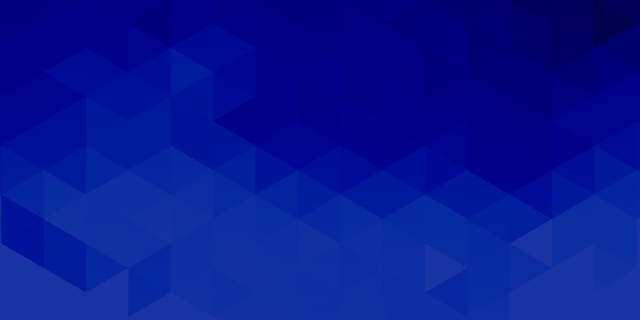
Reproduce this background procedurally as a Shadertoy shader.

```glsl
// Soft light and dark areas: centre, radius, strength
const vec4 glows[9] = vec4[9](
    vec4(0.42, 0.58, 0.28, 1.7), vec4(0.66, 0.80, 0.14, 0.9),
    vec4(0.72, 0.47, 0.14, 0.7), vec4(0.05, 0.47, 0.15, 0.5),
    vec4(1.90, 0.95, 0.40, -1.3), vec4(2.00, 0.60, 0.26, 1.3),
    vec4(1.64, 0.42, 0.14, -1.0), vec4(0.44, 0.09, 0.14, -0.9),
    vec4(1.42, 0.10, 0.20, -0.5));

// Single facets that stand out: centre, strength
const vec3 accents[13] = vec3[13](
    vec3(0.047, 0.315, -1.7), vec3(0.091, 0.237, -1.7),
    vec3(0.180, 0.237, -1.1), vec3(0.224, 0.161, -1.2),
    vec3(0.312, 0.161, -0.5), vec3(0.755, 0.622, -0.6),
    vec3(0.490, 0.930, -0.6), vec3(0.224, 0.776, 0.6),
    vec3(0.180, 0.700, -0.4), vec3(0.312, 0.622, 0.4),
    vec3(0.578, 0.776, 0.5), vec3(1.371, 0.161, 3.0),
    vec3(1.680, 0.237, 3.5));

vec3 blueRamp(float level) {
    return vec3(0.10 * smoothstep(3.5, 6.0, level),
                0.20 * smoothstep(1.5, 5.5, level),
                0.65 - 0.37 * exp(-0.66 * level));
}

// Bare background below the stepped lower edge of the facets
bool isBare(float u, float rise, float fall) {
    bool left = u < 3.0 && (fall < 1.0 || rise < -1.0);
    bool notch = rise < -2.0 && fall < 2.0;
    bool right = u > 12.0 && rise < (u > 14.0 && u < 15.0 ? -7.0 : -6.0);
    return left || notch || right;
}

vec3 facetColor(vec2 p) {
    // Triangular lattice with vertical edges
    vec2 origin = vec2(0.0039, 0.0859), cell = vec2(0.1324, 0.153);
    vec2 grid = (p - origin) / cell;
    vec2 skew = vec2(grid.x, grid.y - 0.5 * grid.x);
    vec2 id = floor(skew), f = fract(skew);
    vec2 mid = id + (f.x + f.y < 1.0 ? 1.0 : 2.0) / 3.0;
    if (isBare(mid.x, mid.y, mid.x + mid.y)) return blueRamp(6.0);
    vec2 center = origin + cell * vec2(mid.x, mid.y + 0.5 * mid.x);

    // Vertical gradient, glows and accents sampled at the facet centre
    float level = 1.3 + 1.2 * (1.0 - center.y)
                + 2.55 * (1.0 - smoothstep(0.25, 0.6, center.y));
    for (int i = 0; i < glows.length(); i++) {
        vec2 d = (center - glows[i].xy) / glows[i].z;
        level += glows[i].w * exp(-dot(d, d));
    }
    for (int i = 0; i < accents.length(); i++) {
        vec2 d = (center - accents[i].xy) / 0.045;
        level += accents[i].z * exp(-dot(d, d));
    }

    // Slight variation between facets and a faint slope inside each
    level += 0.12 * sin(mid.x * 7.3 + mid.y * 3.1) + 0.1 * sin(mid.y * 11.7 - mid.x * 4.9);
    level += 1.2 * (center.y - p.y);
    return blueRamp(clamp(level, 0.0, 6.0));
}

void mainImage(out vec4 fragColor, in vec2 fragCoord) {
    // Average 3 x 3 samples for smooth edges
    vec3 color = vec3(0.0);
    for (int i = 0; i < 9; i++) {
        vec2 offset = vec2(i % 3 - 1, i / 3 - 1) / 3.0;
        color += facetColor((fragCoord + offset) / iResolution.y);
    }
    fragColor = vec4(color / 9.0, 1.0);
}
```
